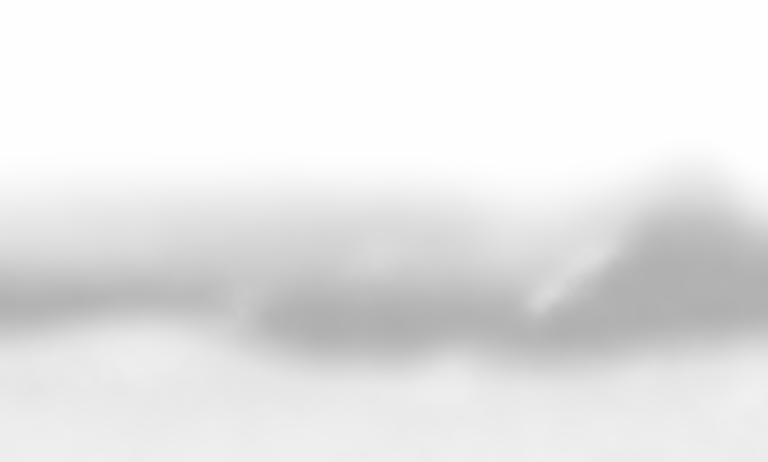
Write a WebGL 1 fragment shader that draws this background.

```glsl
precision highp float;
// A white sky over a soft grey bank of cloud, with pale mist below it.
// Smooth curves along x place the edges of the bank; value noise ruffles
// them, and a few rotated Gaussian glows add the lighter wisps.

uniform vec2 u_resolution;

float hash(vec2 p) {
  vec3 q = fract(vec3(p.xyx) * 0.1031);
  q += dot(q, q.yzx + 33.33);
  return fract((q.x + q.y) * q.z);
}

float noise(vec2 p) {
  vec2 cell = floor(p);
  vec2 f = fract(p);
  f = f * f * (3.0 - 2.0 * f);
  return mix(mix(hash(cell), hash(cell + vec2(1.0, 0.0)), f.x),
             mix(hash(cell + vec2(0.0, 1.0)), hash(cell + 1.0), f.x), f.y);
}

float fbm(vec2 p) {
  float sum = 0.0;
  float amplitude = 0.5;
  for (int i = 0; i < 5; i++) {
    sum += amplitude * noise(p);
    p = mat2(1.6, 1.2, -1.2, 1.6) * p + 7.3;
    amplitude *= 0.5;
  }
  return sum;
}

float bump(float x, float center, float width) {
  float d = (x - center) / width;
  return exp(-d * d);
}

// Gaussian glow with radii along and across the given angle
float glow(vec2 p, vec2 center, vec2 radii, float angle) {
  vec2 d = p - center;
  float c = cos(angle);
  float s = sin(angle);
  d = vec2(c * d.x + s * d.y, c * d.y - s * d.x) / radii;
  return exp(-dot(d, d));
}

void main() {
  vec2 uv = gl_FragCoord.xy / u_resolution;
  vec2 p = vec2(uv.x * u_resolution.x / u_resolution.y, uv.y);
  float x = uv.x;
  float billow = fbm(p * 5.0) - 0.48;
  float detail = fbm(p * 13.0 + 19.0) - 0.48;
  float y = uv.y + 0.025 * billow;

  // White sky fading down into thin haze
  float hazeTop = 0.565 - 0.03 * bump(x, 0.70, 0.09)
                + 0.04 * bump(x, 0.90, 0.07) - 0.04 * smoothstep(0.92, 1.0, x);
  float hazeTone = 0.875 - 0.05 * smoothstep(0.05, 0.45, x)
                 + 0.04 * bump(x, 0.68, 0.08) - 0.03 * smoothstep(0.78, 0.9, x);
  float tone = mix(hazeTone, 0.995, smoothstep(hazeTop - 0.11, hazeTop + 0.11, y));

  // Dark bank between its lower and upper edges
  float bankTop = 0.42 - 0.03 * smoothstep(0.1, 0.65, x)
                + 0.115 * smoothstep(0.73, 0.86, x) - 0.03 * smoothstep(0.9, 1.0, x);
  float bankBase = 0.285 + 0.04 * bump(x, 0.20, 0.09)
                 - 0.06 * smoothstep(0.25, 0.45, x) + 0.05 * smoothstep(0.7, 1.0, x);
  tone = mix(0.695, tone, smoothstep(bankTop - 0.09, bankTop + 0.08, y));

  // Pale mist beneath the bank
  float mist = mix(0.93, 0.895, smoothstep(0.02, 0.24, y));
  tone = mix(mist, tone, smoothstep(bankBase - 0.075, bankBase + 0.065, y));

  // Wisps, each pulling the tone toward a lighter grey
  vec2 q = p + 0.04 * vec2(billow, detail);
  float ragged = clamp(0.85 + 1.2 * detail + 0.5 * billow, 0.0, 1.0);
  tone = mix(tone, 0.89, 0.85 * ragged * glow(q, vec2(1.26, 0.43), vec2(0.12, 0.05), 0.85));
  tone = mix(tone, 0.87, 0.7 * ragged * glow(q, vec2(1.19, 0.365), vec2(0.05, 0.035), 0.6));
  tone = mix(tone, 0.84, 0.65 * ragged * glow(q, vec2(0.51, 0.33), vec2(0.11, 0.06), 0.9));
  tone = mix(tone, 0.87, 0.5 * ragged * glow(q, vec2(0.82, 0.46), vec2(0.08, 0.06), 0.8));
  tone = mix(tone, 0.94, 0.7 * ragged * glow(q, vec2(0.27, 0.22), vec2(0.19, 0.06), 0.0));
  tone = mix(tone, 0.94, 0.6 * ragged * glow(q, vec2(0.97, 0.18), vec2(0.09, 0.06), 0.8));
  tone = mix(tone, 0.95, 0.7 * ragged * glow(q, vec2(1.63, 0.14), vec2(0.10, 0.06), 0.8));

  // Faint mottling that vanishes in the clear sky
  tone += 0.025 * detail * (1.0 - smoothstep(0.45, 0.6, y));

  gl_FragColor = vec4(vec3(clamp(tone, 0.0, 1.0)), 1.0);
}
```
